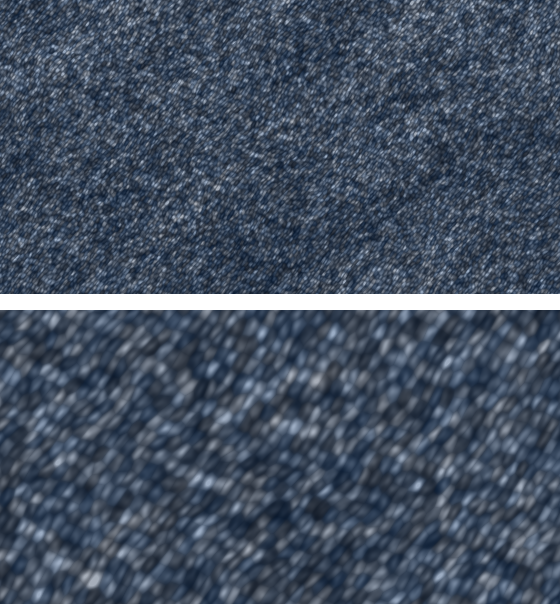
Top: the whole. Bottom: its middle third, enlarged.
Give the GLSL for this texture, as a WebGL 2 fragment shader.

```glsl
#version 300 es
precision highp float;

uniform vec2 u_resolution;
out vec4 fragColor;

const vec2 GRAIN_SIZE = vec2(0.0200, 0.0108);  // length, width
const float GRAIN_ANGLE = 0.92;
const float STREAK_ANGLE = 0.50;

vec2 hash2(vec2 p) {
    vec3 q = fract(p.xyx * vec3(0.1031, 0.1030, 0.0973));
    q += dot(q, q.yzx + 33.33);
    return fract((q.xx + q.yz) * q.zy);
}

vec2 gradientAt(vec2 cell) {
    float a = 6.28319 * hash2(cell + 200.0).x;
    return vec2(cos(a), sin(a));
}

float gradientNoise(vec2 p) {
    vec2 i = floor(p), f = fract(p);
    vec2 w = f * f * f * (f * (f * 6.0 - 15.0) + 10.0);
    vec2 e = vec2(1.0, 0.0);
    float a = dot(gradientAt(i), f);
    float b = dot(gradientAt(i + e.xy), f - e.xy);
    float c = dot(gradientAt(i + e.yx), f - e.yx);
    float d = dot(gradientAt(i + e.xx), f - e.xx);
    return mix(mix(a, b, w.x), mix(c, d, w.x), w.y);
}

// Coordinates along and across a direction
vec2 alongAxis(vec2 p, float angle) {
    vec2 axis = vec2(cos(angle), sin(angle));
    return vec2(dot(p, axis), dot(p, vec2(-axis.y, axis.x)));
}

float segmentDistance(vec2 p, vec2 a, vec2 b) {
    vec2 ab = b - a;
    return length(p - a - ab * clamp(dot(p - a, ab) / dot(ab, ab), 0.0, 1.0));
}

// Returns stitch relief, stitch brightness and stitch warmth
vec3 twillStitches(vec2 p, vec2 size, float stagger, float jitter) {
    vec2 q = p / size;
    float relief = 0.0, total = 0.0;
    vec2 shade = vec2(0.0);
    for (int c = -1; c <= 1; c++) {
        float column = floor(q.y) + float(c);
        float shift = stagger * column + 0.35 * hash2(vec2(column, 71.0)).x;
        float u = q.x + shift;
        for (int r = -1; r <= 1; r++) {
            vec2 cell = vec2(floor(u) + float(r), column);
            vec2 center = cell + 0.5 + jitter * (hash2(cell + 500.0) - 0.5);
            vec2 d = vec2(u, q.y) - center;
            float d2 = dot(d, d);
            float weight = exp(-6.5 * d2);
            relief = max(relief, exp(-3.2 * d2));
            shade += weight * hash2(cell + 900.0);
            total += weight;
        }
    }
    return vec3(relief, shade / total);
}

vec3 denimColor(float tone, float warmth) {
    vec3 indigoShift = vec3(-0.050, 0.0, 0.070);
    return vec3(tone) + indigoShift + warmth * vec3(0.045, 0.004, -0.045);
}

void main() {
    vec2 p = gl_FragCoord.xy / u_resolution.y;

    // Gentle bending of the cloth
    vec2 bend = vec2(gradientNoise(p * 3.0), gradientNoise(p * 3.0 + 40.0));
    vec2 ripple = vec2(gradientNoise(p * 17.0 + 9.0), gradientNoise(p * 17.0 + 63.0));
    vec2 cloth = p + 0.018 * bend + 0.005 * ripple;

    // Woven stitches and their fibres
    vec2 grainAxis = alongAxis(cloth, GRAIN_ANGLE);
    vec3 stitch = twillStitches(grainAxis, GRAIN_SIZE, 0.13, 0.45);
    float fibre = gradientNoise(grainAxis * vec2(75.0, 150.0) + 30.0);

    // Worn streaks and broad fading
    vec2 streakAxis = alongAxis(cloth, STREAK_ANGLE);
    float streak = gradientNoise(streakAxis * vec2(12.0, 38.0) + 15.0);
    float fleck = gradientNoise(streakAxis * vec2(32.0, 58.0) + 80.0);
    float cloud = gradientNoise(streakAxis * vec2(1.8, 4.2) + 5.0);

    // Soft diagonal crease
    float creaseDistance = segmentDistance(cloth, vec2(0.52, 0.18), vec2(1.01, 0.61));
    float creaseWidths = creaseDistance / 0.016;
    float crease = exp(-creaseWidths * creaseWidths) * (0.6 + 1.2 * fleck);

    float wear = 0.80 * (stitch.x - 0.63) + 0.82 * (stitch.y - 0.5);
    wear += 0.40 * fibre + 0.38 * streak + 0.42 * fleck + 0.32 * cloud;
    wear += 0.26 * crease + 0.06 * (p.y - 0.5);

    float tone = clamp(0.283 * exp(wear), 0.10, 0.68);
    float warmth = (stitch.z - 0.5) + 0.25 * crease;
    fragColor = vec4(clamp(denimColor(tone, warmth), 0.0, 1.0), 1.0);
}
```
